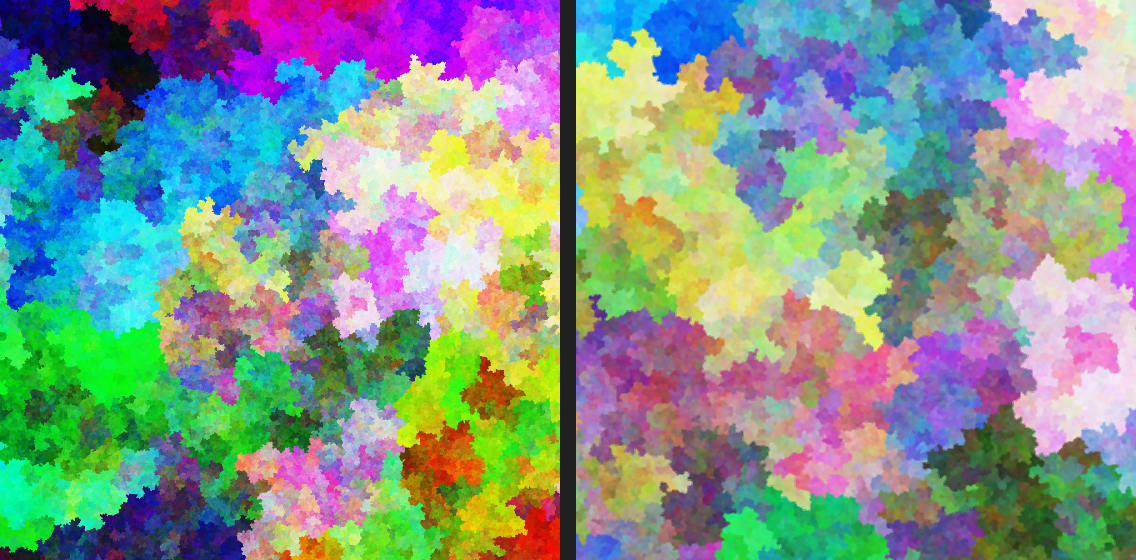
Left: the whole. Right: its middle third, enlarged.
Write a three.js fragment shader that draws this pattern.

```glsl
// Nested ragged patches of full-gamut colour, from broad regions down to fine grain.
varying vec2 vUv;

// Sine-free hash: 2D cell to three values in 0..1
vec3 hash3(vec2 p) {
  vec3 q = fract(p.xyx * vec3(0.1031, 0.1030, 0.0973));
  q += dot(q, q.yxz + 33.33);
  return fract((q.xxy + q.yzz) * q.zyx);
}

// Nearest jittered site to p, with its cell id in zw
vec4 nearestSite(vec2 p, float seed) {
  vec2 cell = floor(p);
  vec4 best = vec4(0.0);
  float bestDist = 1e3;
  for (int j = -1; j <= 1; j++) {
    for (int i = -1; i <= 1; i++) {
      vec2 id = cell + vec2(float(i), float(j));
      vec2 site = id + hash3(id + seed).xy;
      float d = dot(site - p, site - p);
      if (d < bestDist) {
        bestDist = d;
        best = vec4(site, id);
      }
    }
  }
  return best;
}

// Broad drift of red, green and blue across the canvas
vec3 drift(vec2 p) {
  vec2 c = p - 0.5;
  return vec3(
    0.9 * c.x,
    0.45 * cos(5.0 * (p.y - 0.4)) - 0.09 + 0.3 * c.x,
    0.7 * c.y + 2.0 * c.x * c.y);
}

// Snap from fine sites to coarse ones, so each border inherits finer raggedness
vec3 patchColor(vec2 p) {
  vec3 tone = vec3(0.0);
  float scale = 448.0;
  float weight = 0.085;
  for (int level = 0; level < 8; level++) {
    float seed = 17.0 + 31.0 * float(level);
    vec4 site = nearestSite(p * scale, seed);
    p = site.xy / scale;
    tone += weight * (hash3(site.zw + seed + 173.0) - 0.5);
    scale *= 0.5;
    weight *= 1.39;
  }
  tone += drift(p);
  // Logistic curve spreads the sums evenly over the colour cube
  return 1.0 / (1.0 + exp(-4.4 * tone));
}

void main() {
  // Four close samples soften the borders slightly
  vec3 color = vec3(0.0);
  for (int k = 0; k < 4; k++) {
    vec2 corner = vec2(mod(float(k), 2.0), floor(float(k) * 0.5)) - 0.5;
    color += 0.25 * patchColor(vUv + corner * 0.0008);
  }
  gl_FragColor = vec4(color, 1.0);
}
```
